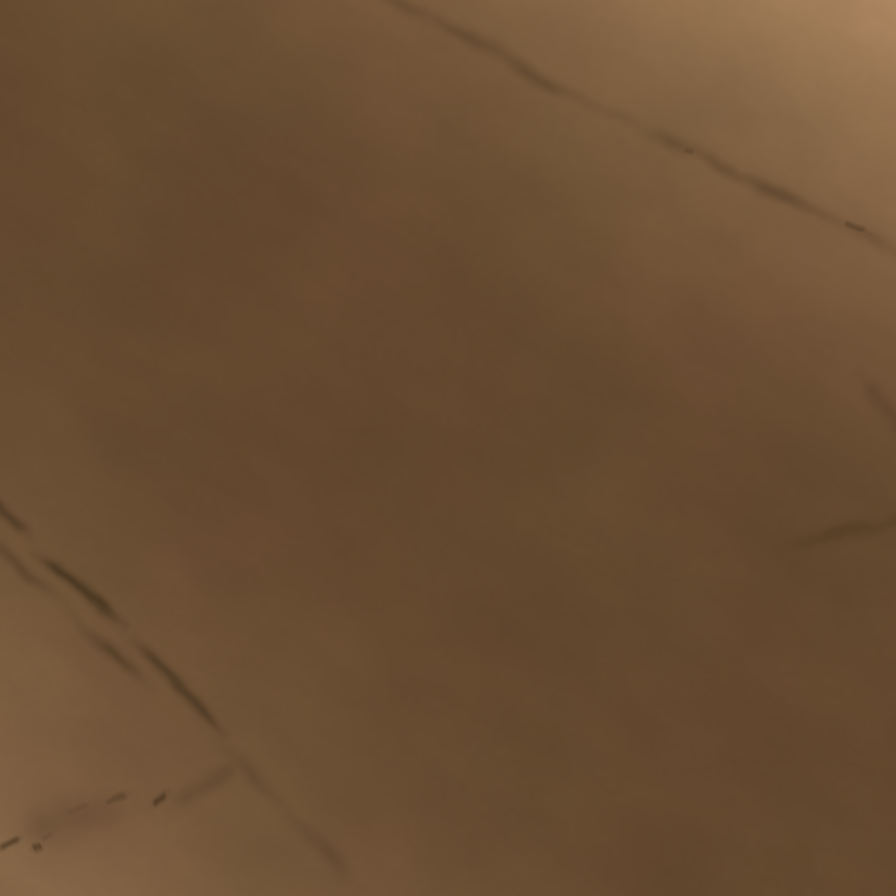
This texture is drawn by a Shadertoy shader. Its source:

```glsl
vec2 hash2(vec2 p) {
    vec3 q = fract(vec3(p.xyx) * vec3(0.1031, 0.1030, 0.0973));
    q += dot(q, q.yzx + 33.33);
    return fract((q.xx + q.yz) * q.zy);
}

vec2 gradientAt(vec2 cell) {
    float angle = 6.2832 * hash2(cell + 57.0).x;
    return vec2(cos(angle), sin(angle));
}

float gradientNoise(vec2 p) {
    vec2 i = floor(p), f = fract(p);
    vec2 u = f * f * f * (f * (f * 6.0 - 15.0) + 10.0);
    vec2 e = vec2(0.0, 1.0);
    float low = mix(dot(gradientAt(i), f), dot(gradientAt(i + e.yx), f - e.yx), u.x);
    float high = mix(dot(gradientAt(i + e), f - e), dot(gradientAt(i + e.yy), f - e.yy), u.x);
    return mix(low, high, u.y);
}

float fbm(vec2 p, int octaves) {
    float sum = 0.0, amp = 0.6;
    for (int i = 0; i < octaves; i++) {
        sum += amp * gradientNoise(p);
        p = mat2(0.8, 0.6, -0.6, 0.8) * p * 2.05 + 7.3;
        amp *= 0.5;
    }
    return sum;
}

// Soft line from a to b that fades towards both ends
float stroke(vec2 p, vec2 a, vec2 b, float width) {
    vec2 along = b - a;
    float t = clamp(dot(p - a, along) / dot(along, along), 0.0, 1.0);
    float d = length(p - a - along * t) / width;
    float taper = smoothstep(0.0, 0.2, t) * smoothstep(1.0, 0.75, t);
    return exp(-d * d) * (0.25 + 0.75 * taper);
}

// Short dark marks scattered along a line
float flecks(vec2 p, vec2 a, vec2 b, vec2 dir, float spread, float seed) {
    float ink = 0.0;
    for (int i = 0; i < 6; i++) {
        vec2 rnd = hash2(vec2(float(i) * 3.7, seed));
        vec2 center = mix(a, b, (float(i) + rnd.x) / 6.0);
        center.y += (rnd.y - 0.5) * spread;
        vec2 reach = dir * mix(0.006, 0.02, rnd.y);
        ink = max(ink, (0.35 + 0.65 * rnd.x) * stroke(p, center - reach, center + reach, 0.0045));
    }
    return ink;
}

// Light that rises along a direction, starting behind the given point
float glow(vec2 p, vec2 point, vec2 dir, float lead, float span, float power) {
    float d = dot(p - point, normalize(dir));
    return pow(clamp((d + lead) / span, 0.0, 1.0), power);
}

float veins(vec2 p) {
    vec2 wobble = vec2(fbm(p * 14.0, 3), fbm(p * 14.0 + 31.0, 3));
    vec2 q = p + 0.012 * wobble;
    float patchy = clamp(0.65 + 1.1 * gradientNoise(p * 17.0), 0.15, 1.0);

    // Long upper vein
    vec2 top = vec2(0.40, 1.02), bend = vec2(0.70, 0.865), right = vec2(1.06, 0.69);
    float ink = 0.45 * patchy * stroke(q, top, bend, 0.008);
    ink = max(ink, 0.55 * patchy * stroke(q, bend - vec2(0.05, -0.025), right, 0.008));
    ink = max(ink, 0.7 * flecks(q, vec2(0.74, 0.845), vec2(1.0, 0.725), vec2(0.9, -0.4), 0.006, 2.0));

    // Overlapping lower cracks
    ink = max(ink, 0.65 * stroke(q, vec2(-0.02, 0.45), vec2(0.035, 0.40), 0.006));
    ink = max(ink, 0.85 * stroke(q, vec2(0.04, 0.385), vec2(0.14, 0.30), 0.006));
    ink = max(ink, 0.60 * patchy * stroke(q, vec2(-0.02, 0.41), vec2(0.17, 0.23), 0.007));
    ink = max(ink, 0.70 * stroke(q, vec2(0.15, 0.285), vec2(0.25, 0.18), 0.006));
    ink = max(ink, 0.35 * patchy * stroke(q, vec2(0.23, 0.19), vec2(0.40, 0.01), 0.009));
    ink = max(ink, 0.30 * stroke(q, vec2(0.27, 0.15), vec2(0.19, 0.10), 0.010));

    // Corner marks and faint right branches
    ink = max(ink, flecks(q, vec2(-0.02, 0.045), vec2(0.19, 0.12), vec2(0.85, 0.45), 0.03, 9.0));
    ink = max(ink, 0.30 * stroke(q, vec2(0.02, 0.07), vec2(0.15, 0.10), 0.022));
    ink = max(ink, 0.45 * patchy * stroke(q, vec2(0.87, 0.39), vec2(1.04, 0.43), 0.009));
    ink = max(ink, 0.25 * stroke(q, vec2(0.96, 0.58), vec2(1.02, 0.50), 0.010));
    return ink;
}

void mainImage(out vec4 fragColor, in vec2 fragCoord) {
    vec2 uv = fragCoord / iResolution.xy;
    vec3 umber = vec3(0.388, 0.283, 0.182);
    vec3 sand = vec3(0.675, 0.528, 0.378);
    vec3 clay = vec3(0.515, 0.395, 0.275);

    // Broad light in two opposite corners
    vec2 drift = uv + 0.05 * vec2(fbm(uv * 3.0, 3), fbm(uv * 3.0 + 19.0, 3));
    float upper = glow(drift, vec2(0.82, 0.805), vec2(0.45, 0.89), 0.30, 0.555, 1.7);
    upper *= mix(0.7, 1.0, smoothstep(0.4, 0.9, uv.x));
    float lower = glow(drift, vec2(0.13, 0.28), vec2(-0.69, -0.72), 0.25, 0.50, 1.4);
    vec3 color = mix(umber, sand, upper);
    color = mix(color, clay, lower);

    // Cloudy mottling, streaked along the veins
    vec2 grain = vec2(dot(uv, vec2(0.84, -0.54)), dot(uv, vec2(0.54, 0.84)));
    float cloud = fbm(uv * 5.0 + 3.0, 4);
    float streak = fbm(grain * vec2(7.0, 17.0), 4);
    float tint = fbm(uv * 4.0 + 43.0, 3);
    color *= 1.0 + 0.07 * cloud + 0.05 * streak + 0.012 * gradientNoise(uv * 90.0);
    color += tint * vec3(0.012, -0.006, 0.006);

    color *= 1.0 - veins(uv) * vec3(0.34, 0.35, 0.40);
    fragColor = vec4(color, 1.0);
}
```
